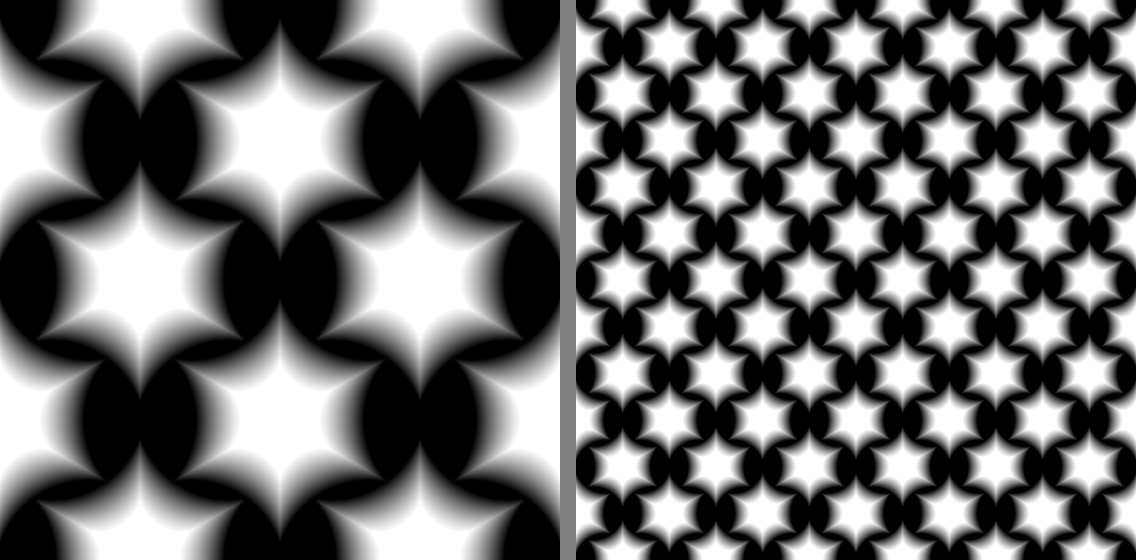
Left: one tile. Right: repeated 3 by 3.
Write a Shadertoy shader that draws this pattern.

```glsl
// Soft-edged white six-pointed stars with concave sides, staggered on black.

const float CELLS = 2.0;          // cells across and down, two stars in each
const float ARC_CENTRE = 0.644;   // star centre to centre of a side's arc
const float ARC_RADIUS = 0.343;   // radius of that arc
const float CORE = 0.465;         // size of the pure white core within the star

// Folds the plane into one twelfth of a star, from a notch to a tip.
vec2 foldSixfold(vec2 p) {
    const vec2 tipNormal = vec2(-0.5, 0.8660254);
    p = abs(p);
    p -= 2.0 * max(dot(p, tipNormal), 0.0) * tipNormal;
    return abs(p);
}

// Distance along the ray relative to the outline: 0 at the centre, 1 on the edge.
float starScale(vec2 p, float arcCentre, float arcRadius) {
    vec2 q = foldSixfold(p);
    float along = arcCentre * q.x;
    float power = arcCentre * arcCentre - arcRadius * arcRadius;
    float root = sqrt(max(along * along - dot(q, q) * power, 0.0));
    return (along + root) / power;
}

// Brightness falls with the square of the scale from core to edge.
float starGlow(vec2 p, float core) {
    float s = starScale(p, ARC_CENTRE, ARC_RADIUS);
    return clamp((1.0 - s * s) / (1.0 - core * core), 0.0, 1.0);
}

// Offset from the nearest point of a unit lattice shifted by origin.
vec2 latticeOffset(vec2 p, vec2 origin) {
    return fract(p - origin + 0.5) - 0.5;
}

void mainImage(out vec4 fragColor, in vec2 fragCoord) {
    vec2 p = CELLS * fragCoord / iResolution.xy;

    // Two interleaved lattices form the staggered rows
    float glow = max(starGlow(latticeOffset(p, vec2(0.5, 0.0)), CORE),
                     starGlow(latticeOffset(p, vec2(0.0, 0.5)), CORE));

    fragColor = vec4(vec3(glow), 1.0);
}
```
